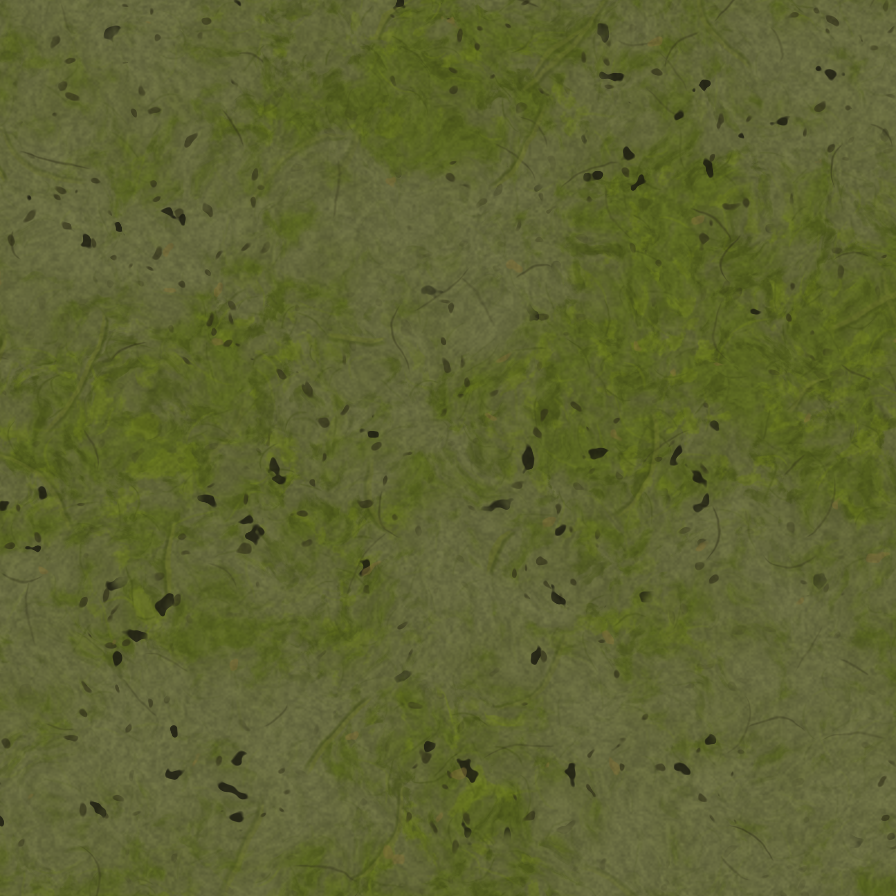
Give the GLSL for this texture, as a Shadertoy shader.

```glsl
const vec3 SILT = vec3(0.408, 0.420, 0.252);
const vec3 OLIVE = vec3(0.362, 0.383, 0.192);
const vec3 MOSS = vec3(0.345, 0.400, 0.115);
const vec3 DEEP_MOSS = vec3(0.275, 0.315, 0.095);
const vec3 BRIGHT_MOSS = vec3(0.420, 0.480, 0.110);
const vec3 STEM = vec3(0.400, 0.425, 0.160);
const vec3 BARK = vec3(0.190, 0.185, 0.095);
const vec3 PEAT = vec3(0.110, 0.110, 0.065);
const vec3 STRAW = vec3(0.480, 0.420, 0.210);
const float PATCH_SCALE = 5.0;
const float GRAIN_SCALE = 210.0;
const float GRAIN_CONTRAST = 0.15;
const float TAU = 6.2831853;

float hash(vec2 p) {
    vec3 q = fract(vec3(p.xyx) * 0.1031);
    q += dot(q, q.yzx + 33.33);
    return fract((q.x + q.y) * q.z);
}

vec2 hash2(vec2 p) {
    return vec2(hash(p + 17.3), hash(p + 71.9));
}

float noise(vec2 p) {
    vec2 i = floor(p), f = fract(p);
    f = f * f * (3.0 - 2.0 * f);
    return mix(mix(hash(i), hash(i + vec2(1, 0)), f.x),
               mix(hash(i + vec2(0, 1)), hash(i + vec2(1, 1)), f.x), f.y);
}

float fbm(vec2 p) {
    float sum = 0.0, amp = 0.5;
    for (int i = 0; i < 5; i++) {
        sum += amp * noise(p);
        p = mat2(1.6, 1.2, -1.2, 1.6) * p + 9.7;
        amp *= 0.5;
    }
    return sum / 0.97;
}

// Bent, tapered strands scattered one per cell: x = body, y = shadow side
vec2 strands(vec2 uv, float grid, float halfLen, float width, float density, float seed) {
    float soft = 0.6 / iResolution.y + 0.0006;
    vec2 cell = floor(uv * grid), cover = vec2(0.0);
    for (int k = 0; k < 9; k++) {
        vec2 id = cell + vec2(k % 3, k / 3) - 1.0;
        vec2 key = id + seed;
        if (hash(key) > density) continue;
        vec2 d = uv - (id + hash2(key)) / grid;
        float turn = TAU * hash(key + 5.1);
        d = mat2(cos(turn), sin(turn), -sin(turn), cos(turn)) * d;
        float len = halfLen * mix(0.35, 1.0, hash(key + 8.4));
        float t = d.x / len;
        float bend = (hash(key + 3.7) - 0.5) * 0.9;
        float y = d.y - len * bend * (t * t - 0.4 + 0.35 * t * t * t);
        float taper = width * sqrt(max(1.0 - t * t, 0.0));
        float ends = 1.0 - smoothstep(0.75, 1.0, abs(t));
        float body = ends * (1.0 - smoothstep(-soft, soft, abs(y) - taper));
        float shade = ends * (1.0 - smoothstep(0.0, width + soft, abs(y + width * 1.5)));
        cover = max(cover, vec2(body, shade) * mix(0.4, 1.0, hash(key + 2.2)));
    }
    return cover;
}

// Ragged crumbs of varied size, one per cell
float crumbs(vec2 uv, float grid, float radius, float density, float seed) {
    float soft = 0.5 / iResolution.y + 0.0008, cover = 0.0;
    vec2 cell = floor(uv * grid);
    float ragged = (noise(uv * 130.0 + seed) - 0.5) * radius * 1.6;
    for (int k = 0; k < 9; k++) {
        vec2 id = cell + vec2(k % 3, k / 3) - 1.0;
        vec2 key = id + seed;
        if (hash(key) > density) continue;
        vec2 d = uv - (id + hash2(key)) / grid;
        float turn = TAU * hash(key + 4.6);
        d = mat2(cos(turn), sin(turn), -sin(turn), cos(turn)) * d;
        float size = radius * mix(0.4, 1.0, hash(key + 6.8));
        float dist = length(d * vec2(0.7, 1.3)) - size + ragged;
        cover = max(cover, 1.0 - smoothstep(-soft, soft, dist));
    }
    return cover;
}

void mainImage(out vec4 fragColor, in vec2 fragCoord) {
    vec2 uv = fragCoord / iResolution.xy;
    vec2 warp = vec2(fbm(uv * 9.0 + 3.1), fbm(uv * 9.0 + 41.7)) - 0.5;
    vec2 bent = uv + warp * 0.06;

    // Silt bed with broad olive stains
    float region = fbm(bent * PATCH_SCALE + 12.4);
    float tufts = fbm(bent * 24.0 + 5.0);
    float shreds = fbm((uv + warp * 0.09) * 62.0 + 80.0);
    vec3 col = mix(SILT, OLIVE, smoothstep(0.30, 0.68, 0.6 * region + 0.4 * tufts));

    // Torn moss, thickest inside the stained regions
    float growth = smoothstep(0.40, 0.66, region);
    float moss = smoothstep(0.48, 0.68, 0.40 * region + 0.32 * tufts + 0.28 * shreds + 0.02);
    col = mix(col, MOSS, 0.85 * moss);
    float hollows = smoothstep(0.54, 0.74, shreds) * (0.25 + 0.75 * growth);
    col = mix(col, DEEP_MOSS, 0.60 * hollows);
    float tips = smoothstep(0.58, 0.74, fbm(bent * 48.0 + 150.0));
    col = mix(col, BRIGHT_MOSS, 0.55 * tips * growth);

    // Fine threads, then long pale stems with a shaded edge
    vec2 curl = uv + warp * 0.03;
    vec2 threads = strands(curl, 30.0, 0.026, 0.0011, 0.65, 11.0);
    col = mix(col, DEEP_MOSS, threads.x * (0.20 + 0.35 * growth));
    vec2 blades = strands(curl, 22.0, 0.032, 0.0014, 0.55, 57.0);
    col = mix(col, BRIGHT_MOSS, blades.x * (0.12 + 0.33 * growth));
    vec2 twigs = strands(curl, 12.0, 0.045, 0.0012, 0.40, 93.0);
    col = mix(col, BARK, 0.50 * twigs.x);
    vec2 stems = strands(curl, 8.0, 0.085, 0.0027, 0.40, 131.0);
    col = mix(col, DEEP_MOSS, 0.60 * stems.y);
    col = mix(col, STEM, 0.65 * stems.x);

    // Peat crumbs gather in clumps; straw flecks are sparse
    float clump = smoothstep(0.46, 0.62, fbm(uv * 8.0 + 64.0));
    col = mix(col, BARK, 0.65 * crumbs(curl, 38.0, 0.0045, 0.30, 171.0) * (0.25 + 0.75 * clump));
    col = mix(col, PEAT, 0.85 * crumbs(curl, 22.0, 0.0075, 0.22, 211.0) * clump);
    col = mix(col, STRAW, 0.55 * crumbs(curl, 18.0, 0.0060, 0.14, 253.0));

    // Felted grain
    float grain = 0.6 * noise(bent * GRAIN_SCALE) + 0.4 * noise(uv * GRAIN_SCALE * 1.9 + 30.0) - 0.5;
    float felt = noise(bent * vec2(150.0, 70.0) + 19.0) - 0.5;
    col *= 1.0 + GRAIN_CONTRAST * (1.5 * grain + 0.5 * felt);
    fragColor = vec4(clamp(col, 0.0, 1.0), 1.0);
}
```
